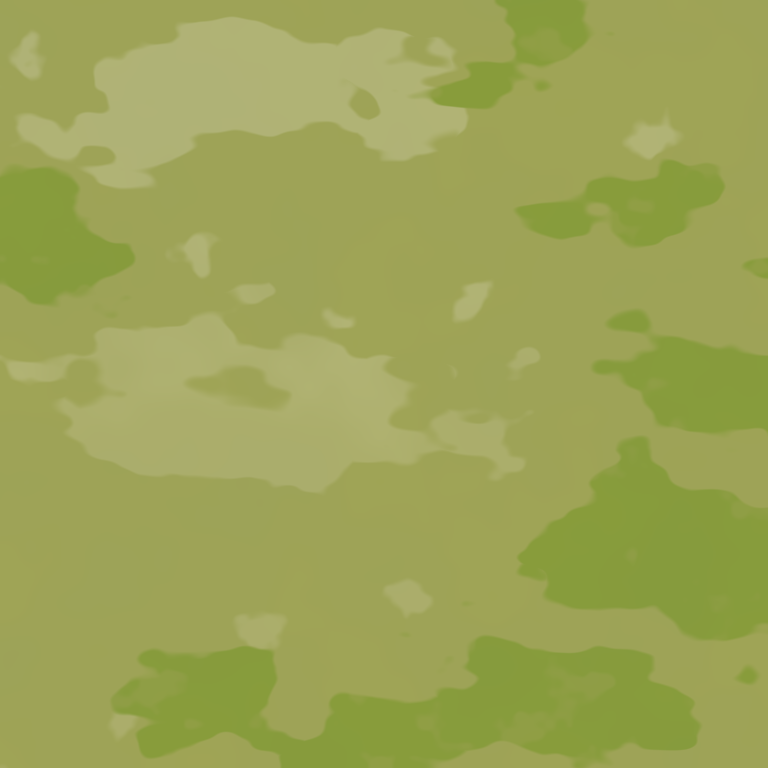
Give the GLSL for this pattern, as a three.js fragment shader.

```glsl
// Soft camouflage: pale and leaf-green patches with ragged, mostly horizontal
// outlines on an olive ground. Ellipses laid out by formula are bent by layered
// value noise, then cut with small gaps and joined by scattered flecks.

#define EDGE 0.0055            // half width of the soft outline
#define WARP vec2(0.28, 0.18)  // how far the noise bends the outlines
#define RAGGED 0.15            // finer breakup of the outlines
#define GAP_LEVEL 0.68         // noise level above which patches open up
#define FLECK_GRID 6.0         // cells across for the small flecks
#define FLECK_CHANCE 0.3       // share of cells that hold a fleck
#define OLIVE vec3(0.62, 0.64, 0.34)
#define LEAF vec3(0.53, 0.61, 0.235)
#define LEAF_WORN vec3(0.57, 0.62, 0.28)
#define SAND vec3(0.67, 0.68, 0.42)
#define SAND_PALE vec3(0.69, 0.70, 0.46)

varying vec2 vUv;

float hash(vec2 p) {
  return fract(sin(dot(p, vec2(127.1, 311.7))) * 43758.5453);
}

float noise(vec2 p) {
  vec2 i = floor(p), f = fract(p);
  f = f * f * (3.0 - 2.0 * f);
  return mix(mix(hash(i), hash(i + vec2(1.0, 0.0)), f.x),
             mix(hash(i + vec2(0.0, 1.0)), hash(i + 1.0), f.x), f.y);
}

// Three octaves, centred on 0.5
float fbm(vec2 p) {
  float sum = 0.0, amp = 0.5;
  for (int k = 0; k < 3; k++) {
    sum += amp * noise(p);
    p = p * 2.03 + 17.3;
    amp *= 0.5;
  }
  return sum / 0.875;
}

// Approximate signed distance to an ellipse
float ellipse(vec2 p, vec2 radius) {
  return (length(p / radius) - 1.0) * radius.y;
}

vec2 bend(vec2 p, float seed) {
  vec2 q = p * vec2(6.0, 8.0) + seed;
  return p + WARP * (vec2(fbm(q), fbm(q + 41.7)) - 0.5);
}

// Two bands, each a wide patch with a smaller neighbour
float sandPatches(vec2 p) {
  float d = 1.0;
  for (int k = 0; k < 4; k++) {
    float side = mod(float(k), 2.0), band = floor(float(k) / 2.0);
    vec2 centre = vec2(0.26 + 0.30 * side, 0.49 + 0.39 * band);
    centre.x -= 0.05 * side * band;
    d = min(d, ellipse(p - centre, mix(vec2(0.20, 0.10), vec2(0.13, 0.07), side)));
  }
  return d;
}

// Patches around the rim, largest at the lower right
float leafPatches(vec2 p) {
  float d = 1.0;
  for (int k = 0; k < 8; k++) {
    float i = float(k);
    float angle = radians(31.0 * i - 123.0 + 60.0 * step(6.5, i));
    vec2 centre = 0.5 + 0.46 * vec2(cos(angle), sin(angle));
    float swell = exp(-0.5 * (i - 2.3) * (i - 2.3));
    d = min(d, ellipse(p - centre, vec2(0.095, 0.055) + vec2(0.06, 0.065) * swell));
  }
  return d;
}

// One small blob in some of the grid cells
float flecks(vec2 p) {
  vec2 home = floor(p * FLECK_GRID);
  float d = 1.0;
  for (int y = -1; y <= 1; y++) {
    for (int x = -1; x <= 1; x++) {
      vec2 cell = home + vec2(float(x), float(y));
      vec2 jitter = vec2(hash(cell + 3.1), hash(cell + 8.4));
      float size = mix(0.6, 1.3, hash(cell + 5.7));
      float blob = ellipse(p - (cell + jitter) / FLECK_GRID, vec2(0.024, 0.017) * size);
      d = min(d, mix(1.0, blob, step(hash(cell + 12.9), FLECK_CHANCE)));
    }
  }
  return d;
}

float cover(float d) {
  return 1.0 - smoothstep(-EDGE, EDGE, d);
}

void main() {
  vec2 p = vUv;
  vec2 grain = p * vec2(10.0, 17.0);

  // Pale patches with gaps, plus flecks
  float sand = sandPatches(bend(p, 2.0)) + RAGGED * (fbm(grain) - 0.5);
  sand = max(sand, 0.15 * (fbm(p * vec2(9.0, 14.0) + 63.0) - GAP_LEVEL));
  vec2 crumpled = p + 0.06 * (vec2(fbm(p * 22.0), fbm(p * 22.0 + 31.0)) - 0.5);
  sand = min(sand, flecks(crumpled));

  // Green patches
  float leaf = leafPatches(bend(p, 29.0)) + RAGGED * (fbm(grain + 87.0) - 0.5);

  // Gentle changes of shade inside each colour
  float shade = fbm(p * 8.0 + 11.0);
  vec3 sandTone = mix(SAND, SAND_PALE, smoothstep(0.45, 0.75, p.y + 0.5 * (shade - 0.5)));
  float worn = 0.8 * smoothstep(0.62, 0.72, fbm(p * 18.0 + 53.0));
  vec3 leafTone = mix(LEAF, LEAF_WORN, worn);

  vec3 colour = mix(OLIVE, sandTone, cover(sand));
  colour = mix(colour, leafTone, cover(leaf));
  colour += vec3(0.014, 0.008, -0.014) * (shade - 0.5);
  gl_FragColor = vec4(colour, 1.0);
}
```
